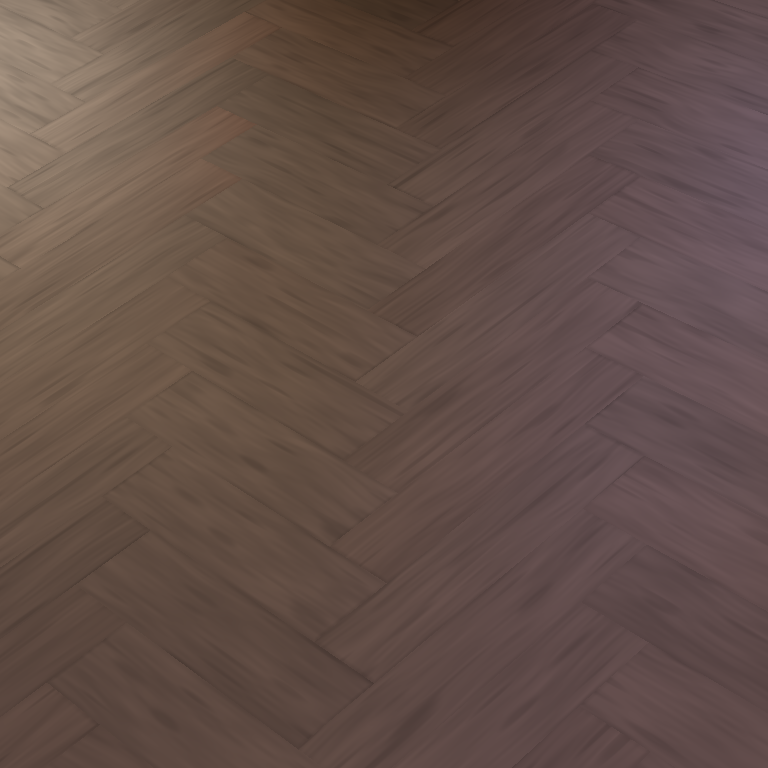
A WebGL 2 fragment shader for this texture:

```glsl
#version 300 es
precision highp float;
// Brown herringbone wood floor in perspective, with pale light at left and cool light at right.
uniform vec2 u_resolution;
out vec4 fragColor;

float hash(vec2 p) {
  vec3 q = fract(p.xyx * vec3(0.1031, 0.1030, 0.0973));
  q += dot(q, q.yzx + 33.33);
  return fract((q.x + q.y) * q.z);
}

float noise(vec2 p) {
  vec2 i = floor(p), f = fract(p);
  f = f * f * (3.0 - 2.0 * f);
  return mix(mix(hash(i), hash(i + vec2(1, 0)), f.x),
             mix(hash(i + vec2(0, 1)), hash(i + vec2(1, 1)), f.x), f.y);
}

// Soft round pool of light
float glow(vec2 uv, vec2 center, vec2 radius) {
  vec2 d = (uv - center) / radius;
  return exp(-dot(d, d));
}

// Local position on a plank: x along its 4 cells, y across; id.z tells its direction
vec2 herringbone(vec2 p, out vec3 id) {
  vec2 cell = floor(p);
  float m = mod(cell.x - cell.y, 8.0);
  if (m >= 4.0) {
    id = vec3(cell.x - m + 4.0, cell.y, 1.0);
    return p - id.xy;
  }
  id = vec3(cell.x, cell.y + m - 3.0, 0.0);
  return (p - id.xy).yx;
}

// Long streaks along the plank, from broad bands to fine fibres
float woodGrain(vec2 q, float seed) {
  q += seed * vec2(37.0, 91.0);
  q.y += 0.15 * noise(q * vec2(0.9, 1.5));
  return 0.34 * noise(q * vec2(0.5, 3.5))
       + 0.36 * noise(q * vec2(1.2, 10.0) + 17.0)
       + 0.30 * noise(q * vec2(2.4, 23.0) + 43.0) - 0.5;
}

vec3 floorLight(vec2 uv) {
  vec3 warm = mix(vec3(0.350, 0.275, 0.245), vec3(0.375, 0.300, 0.245), smoothstep(0.0, 0.6, uv.y));
  vec3 cool = mix(vec3(0.365, 0.285, 0.280), vec3(0.370, 0.293, 0.290), smoothstep(0.1, 0.7, uv.y));
  vec3 c = mix(warm, cool, smoothstep(0.35, 0.80, uv.x + 0.1 * (0.5 - uv.y)));
  c += vec3(0.23, 0.235, 0.225) * glow(uv, vec2(-0.03, 0.93), vec2(0.26, 0.24));
  c += vec3(0.06, 0.055, 0.045) * glow(uv, vec2(0.0, 0.60), vec2(0.28, 0.28));
  c += vec3(0.045, 0.050, 0.090) * glow(uv, vec2(1.04, 0.77), vec2(0.19, 0.20));
  c += vec3(0.022, 0.024, 0.038) * glow(uv, vec2(0.88, 0.45), vec2(0.22, 0.25));
  c -= vec3(0.130, 0.125, 0.130) * glow(uv, vec2(0.56, 1.05), vec2(0.27, 0.18));
  return c;
}

void main() {
  vec2 uv = gl_FragCoord.xy / u_resolution;

  // Perspective with a slight roll: columns narrow toward the top
  float columnWidth = 0.38 - 0.145 * (uv.y - 0.15 * (uv.x - 0.80));
  float column = (uv.x - 0.80) / columnWidth;
  float depth = 3.26 / columnWidth;
  vec2 p = 2.0 * vec2(depth + column, depth - column) - vec2(0.5, 0.0);

  vec3 id;
  vec2 q = herringbone(p, id);
  float tone = hash(id.xy + 50.0 * id.z + 7.0);
  float tint = hash(id.yx + 31.0 * id.z + 90.0);

  // Plank tone, grain and sparse dark streaks
  vec3 color = floorLight(uv);
  color *= 1.0 + 0.07 * (tone - 0.5) + 0.25 * woodGrain(q, tone);
  float streak = smoothstep(0.72, 0.95, noise(q * vec2(1.1, 11.0) + tone * 61.0));
  color *= 1.0 - 0.09 * streak;

  // Some planks lean red, most of all in the second column
  float redArea = 0.12 + glow(uv, vec2(0.36, 0.86), vec2(0.12, 0.22));
  color += vec3(0.028, -0.004, -0.008) * smoothstep(0.45, 0.95, tint) * redArea;

  // Joints show only as faint broken dark stretches
  float edge = min(min(q.x, 4.0 - q.x), min(q.y, 1.0 - q.y));
  float wear = smoothstep(0.40, 0.85, noise(q * vec2(1.1, 0.7) + tint * 40.0));
  color *= 1.0 - (0.02 + 0.10 * wear) * (1.0 - smoothstep(0.0, 0.06, edge));

  fragColor = vec4(clamp(color, 0.0, 1.0), 1.0);
}
```
